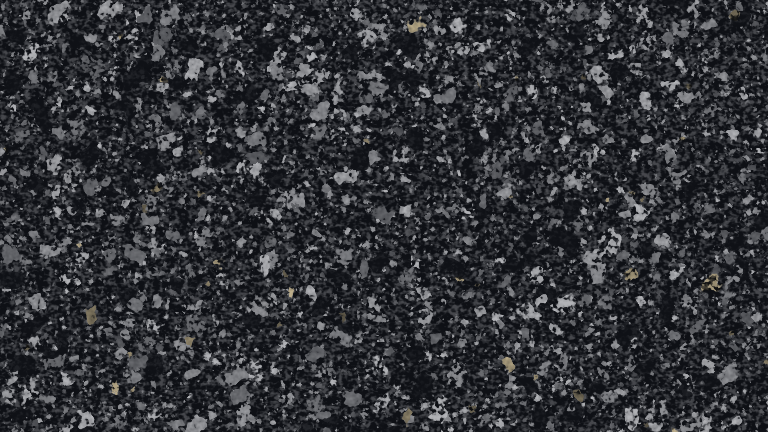
A Shadertoy shader for this texture:

```glsl
#define COARSE_CELLS 21.0
#define MEDIUM_CELLS 42.0
#define FINE_CELLS 92.0
#define DARK_CELLS 15.0
#define ROUGHNESS 0.30
#define EDGE_SOFTNESS 0.0022
#define TINTED_SHARE 0.025
#define SHADOW_COLOR vec3(0.042, 0.050, 0.070)
#define STONE_COLOR vec3(0.635, 0.640, 0.655)
#define TINT vec3(1.06, 0.97, 0.76)

vec3 hash3(vec2 p) {
    vec3 q = fract(vec3(p.xyx) * vec3(0.1031, 0.1030, 0.0973));
    q += dot(q, q.yxz + 33.33);
    return fract((q.xxy + q.yzz) * q.zyx);
}

vec2 gradient(vec2 cell) {
    float angle = 6.2832 * hash3(cell + 71.0).x;
    return vec2(cos(angle), sin(angle));
}

float gradientNoise(vec2 p) {
    vec2 i = floor(p), f = fract(p);
    vec2 u = f * f * f * (f * (f * 6.0 - 15.0) + 10.0);
    vec2 e = vec2(1.0, 0.0);
    float low = mix(dot(gradient(i), f), dot(gradient(i + e), f - e), u.x);
    float high = mix(dot(gradient(i + e.yx), f - e.yx),
                     dot(gradient(i + e.xx), f - e.xx), u.x);
    return mix(low, high, u.y);
}

// One layer of scattered stones: coverage, tone, solidity, tint
vec4 stones(vec2 p, float cells, float presence, vec2 radii, float seed) {
    vec2 q = p * cells + seed;
    vec2 home = floor(q);
    float rough = ROUGHNESS * gradientNoise(q * 2.3)
                + 0.5 * ROUGHNESS * gradientNoise(q * 5.1);
    float soft = max(EDGE_SOFTNESS, 0.8 / iResolution.y) * cells;
    vec4 best = vec4(0.0);
    for (int y = -1; y <= 1; y++) {
        for (int x = -1; x <= 1; x++) {
            vec2 cell = home + vec2(x, y);
            vec3 place = hash3(cell + seed);
            if (place.z > presence) continue;
            vec3 shape = hash3(cell + seed + 19.0);
            vec3 look = hash3(cell + seed + 43.0);

            // Rotated, stretched blend of a disc and a box
            vec2 d = q - cell - 0.1 - 0.8 * place.xy;
            float angle = 6.2832 * shape.x;
            float c = cos(angle), s = sin(angle);
            float stretch = 1.0 + 0.4 * shape.y;
            d = abs(mat2(c, -s, s, c) * d) * vec2(1.0 / stretch, stretch);
            float size = mix(length(d), max(d.x, d.y) * 1.12, 0.55);
            float edge = size - mix(radii.x, radii.y, shape.z * shape.z) + rough;

            float coverage = 1.0 - smoothstep(-soft, soft, edge);
            if (coverage > best.x)
                best = vec4(coverage, look.x, look.y, step(look.z, TINTED_SHARE));
        }
    }
    return best;
}

// Lay stones over a base tone, with dark pits in the less solid ones
float layStones(float base, vec4 stone, vec2 toneRange, float pits) {
    float solid = smoothstep(-0.18, 0.12, pits + 0.75 * stone.z - 0.22);
    float tone = mix(toneRange.x, toneRange.y, stone.y) * (1.0 + 0.3 * pits);
    return mix(base, tone, stone.x * solid);
}

void mainImage(out vec4 fragColor, in vec2 fragCoord) {
    vec2 p = fragCoord / iResolution.y;

    // Gritty ground, drawn out slightly sideways
    vec2 flow = p * vec2(0.8, 1.0);
    float grit = 0.55 * gradientNoise(flow * 48.0)
               + 0.75 * gradientNoise(flow * 112.0 + 7.0)
               + 0.35 * gradientNoise(flow * 210.0 + 31.0);
    float tone = 0.02 + 0.37 * smoothstep(-0.20, 0.52, grit);
    float pits = gradientNoise(p * 72.0 + 13.0)
               + 0.5 * gradientNoise(p * 150.0 + 5.0);

    // Stones from fine to coarse, with near-black ones in between
    vec4 fine = stones(p, FINE_CELLS, 0.38, vec2(0.20, 0.48), 11.0);
    vec4 medium = stones(p, MEDIUM_CELLS, 0.40, vec2(0.20, 0.46), 137.0);
    vec4 dark = stones(p, DARK_CELLS, 0.24, vec2(0.27, 0.44), 291.0);
    vec4 coarse = stones(p, COARSE_CELLS, 0.46, vec2(0.23, 0.46), 403.0);
    tone = layStones(tone, fine, vec2(0.32, 0.92), pits);
    tone = layStones(tone, medium, vec2(0.42, 1.0), pits);
    tone = mix(tone, 0.03 + 0.06 * smoothstep(0.0, 0.5, grit), 0.88 * dark.x);
    tone = layStones(tone, coarse, vec2(0.48, 1.0), pits);

    vec3 color = mix(SHADOW_COLOR, STONE_COLOR, clamp(tone, 0.0, 1.1));
    float tinted = max(coarse.x * coarse.w, medium.x * medium.w * (1.0 - coarse.x));
    color *= mix(vec3(1.0), TINT, tinted);
    fragColor = vec4(color, 1.0);
}
```
